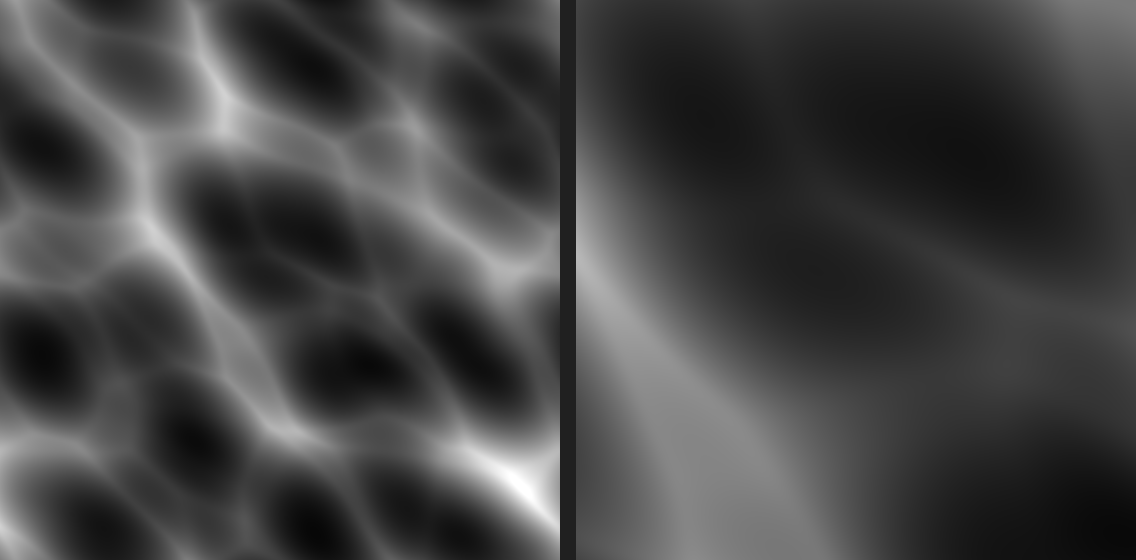
Left, the full canvas; right, a detail of the centre.
Give the GLSL for this texture, as a Shadertoy shader.

```glsl
// Soft grey cellular relief: dark oval hollows divided by pale creased ridges.
// Two wrapping layers of squared cell distance, stretched along a falling
// diagonal and bent by a gentle wrapping noise, are blended together.

const vec2 GRAIN_DIRECTION = vec2(0.762, -0.648);
const float STRETCH = 1.8;          // cell length over cell width
const float RIDGE_SHARPNESS = 26.0;
const float WARP_AMOUNT = 0.034;
const float BASE_GREY = 0.025;
const float CONTRAST = 1.26;

// Integer hash of a lattice cell, giving two values in 0..1
vec2 hash2(ivec2 cell, int seed) {
    uvec3 v = uvec3(uint(cell.x), uint(cell.y), uint(seed));
    v = v * 1664525u + 1013904223u;
    v.x += v.y * v.z; v.y += v.z * v.x; v.z += v.x * v.y;
    v ^= v >> 16u;
    v.x += v.y * v.z; v.y += v.z * v.x;
    return vec2(v.xy >> 8u) / 16777216.0;
}

// Wraps a lattice cell so that the pattern repeats after count cells
ivec2 wrapCell(vec2 cell, float count) {
    return ivec2(mod(cell, count) + 0.5);
}

// Smooth two-channel value noise in -0.5..0.5
vec2 wrappedNoise(vec2 uv, float count, int seed) {
    vec2 p = uv * count;
    vec2 cell = floor(p);
    vec2 f = p - cell;
    f = f * f * f * (f * (f * 6.0 - 15.0) + 10.0);
    vec2 a = hash2(wrapCell(cell, count), seed);
    vec2 b = hash2(wrapCell(cell + vec2(1, 0), count), seed);
    vec2 c = hash2(wrapCell(cell + vec2(0, 1), count), seed);
    vec2 d = hash2(wrapCell(cell + vec2(1, 1), count), seed);
    return mix(mix(a, b, f.x), mix(c, d, f.x), f.y) - 0.5;
}

// Squared length in a metric stretched along an axis, keeping area
float stretchedLengthSq(vec2 v, vec2 axis, float stretch) {
    float along = dot(v, axis);
    float across = dot(v, vec2(-axis.y, axis.x));
    return along * along / stretch + across * across * stretch;
}

// Softened minimum of the squared distance to scattered cell centres
float cellRelief(vec2 uv, float count, float jitter, int seed) {
    vec2 p = uv * count;
    vec2 cell = floor(p);
    float total = 0.0;
    for (int y = -2; y <= 2; y++) {
        for (int x = -2; x <= 2; x++) {
            vec2 neighbour = cell + vec2(x, y);
            vec2 offset = hash2(wrapCell(neighbour, count), seed) - 0.5;
            vec2 centre = neighbour + 0.5 + jitter * offset;
            float d = stretchedLengthSq(p - centre, GRAIN_DIRECTION, STRETCH);
            total += exp(-RIDGE_SHARPNESS * d);
        }
    }
    return -log(max(total, 1e-30)) / RIDGE_SHARPNESS;
}

void mainImage(out vec4 fragColor, in vec2 fragCoord) {
    vec2 uv = fragCoord / iResolution.xy;

    // Bend the ridges
    vec2 bent = uv + WARP_AMOUNT * wrappedNoise(uv, 7.0, 11);

    // Blend broad and finer cells
    float broad = cellRelief(bent, 4.0, 0.9, 3);
    float fine = cellRelief(bent, 5.0, 0.9, 29);
    float grey = BASE_GREY + CONTRAST * mix(broad, fine, 0.45);

    fragColor = vec4(vec3(clamp(grey, 0.0, 1.0)), 1.0);
}
```
